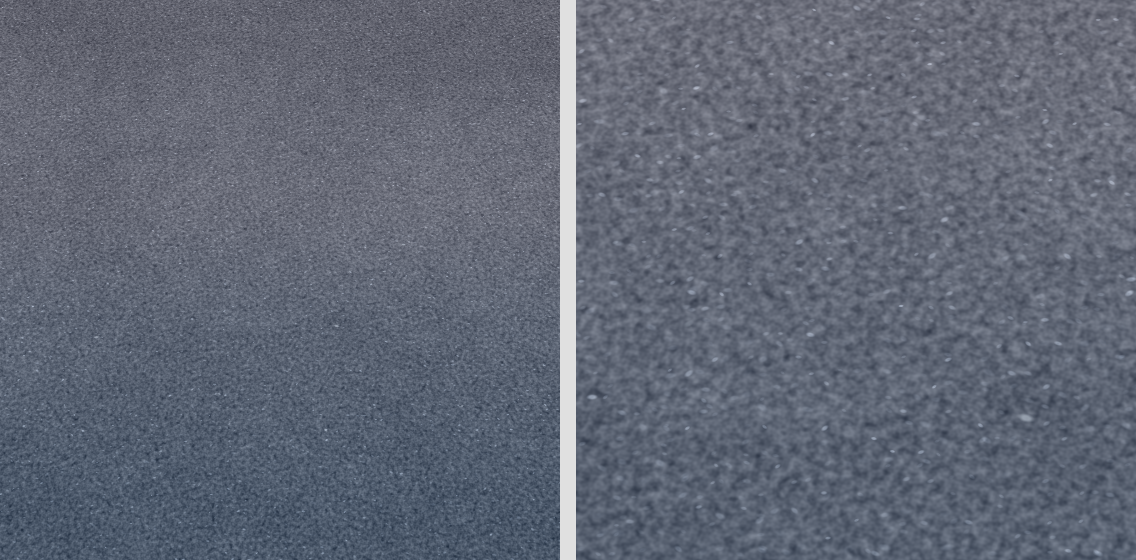
Left, the full canvas; right, a detail of the centre.
This texture is drawn by a Shadertoy shader. Its source:

```glsl
float hash(vec2 p) {
    vec3 q = fract(vec3(p.xyx) * 0.1031);
    q += dot(q, q.yzx + 33.33);
    return fract((q.x + q.y) * q.z);
}

vec2 gradientAt(vec2 cell) {
    float angle = 6.2832 * hash(cell);
    return vec2(cos(angle), sin(angle));
}

float gradientNoise(vec2 p) {
    vec2 i = floor(p), f = p - i;
    vec2 w = f * f * f * (f * (f * 6.0 - 15.0) + 10.0);
    vec2 e = vec2(1.0, 0.0);
    float low = mix(dot(gradientAt(i), f),
                    dot(gradientAt(i + e.xy), f - e.xy), w.x);
    float high = mix(dot(gradientAt(i + e.yx), f - e.yx),
                     dot(gradientAt(i + e.xx), f - e.xx), w.x);
    return mix(low, high, w.y);
}

float fbm(vec2 p, int octaves) {
    float sum = 0.0, amplitude = 1.0;
    for (int i = 0; i < octaves; i++) {
        sum += amplitude * gradientNoise(p);
        p = mat2(1.6, 1.2, -1.2, 1.6) * p + 17.3;
        amplitude *= 0.6;
    }
    return sum;
}

vec2 rotate(vec2 p, float angle) {
    float c = cos(angle), s = sin(angle);
    return mat2(c, -s, s, c) * p;
}

// One soft tilted chip per chosen cell, kept inside the cell
float chips(vec2 p, float density, float radius, float seed) {
    vec2 cell = floor(p), key = cell + seed;
    vec2 jitter = vec2(hash(key + 11.7), hash(key + 47.1));
    vec2 d = fract(p) - mix(vec2(0.3), vec2(0.7), jitter);
    d = rotate(d, 1.6 * (hash(key + 83.9) - 0.5));
    float size = radius * mix(0.6, 1.2, hash(key + 5.3));
    float shape = 1.0 - smoothstep(0.3, 1.0, length(d * vec2(0.75, 1.25)) / size);
    float strength = mix(0.3, 1.0, pow(hash(key + 29.5), 3.0));
    return shape * strength * step(hash(key), density);
}

// Road plane: grains shrink and flatten towards the top
vec2 groundPlane(vec2 uv) {
    float depth = 3.0 / (3.0 - uv.y);
    return vec2((uv.x - 0.5) * depth, 3.0 * depth) + 4.0;
}

vec3 roadColor(float y) {
    vec3 nearBlue = vec3(0.292, 0.343, 0.412);
    vec3 middleSlate = vec3(0.368, 0.398, 0.456);
    vec3 paleBand = vec3(0.408, 0.418, 0.466);
    vec3 farGray = vec3(0.380, 0.385, 0.430);
    vec3 color = mix(nearBlue, middleSlate, smoothstep(0.05, 0.50, y));
    color = mix(color, paleBand, smoothstep(0.40, 0.68, y));
    return mix(color, farGray, smoothstep(0.70, 1.0, y));
}

void mainImage(out vec4 fragColor, in vec2 fragCoord) {
    vec2 uv = fragCoord / iResolution.xy;
    vec2 ground = groundPlane(uv);

    // Broad stains and worn patches
    float stains = fbm(uv * vec2(3.0, 4.0) + 7.0, 3);
    float patches = fbm(ground * 19.0, 3);

    // Stone grain with dark pits; rotated to hide the lattice
    float coarse = gradientNoise(rotate(ground, 0.6) * 85.0);
    float fine = fbm(rotate(ground, 0.35) * 150.0 + 31.0, 2);
    float pits = smoothstep(0.12, 0.55,
                            gradientNoise(rotate(ground, 1.0) * 112.0 + 61.0));

    // Common pale stones, small glints and rare bright chips
    float stones = chips(ground * 72.0, 0.45, 0.26, 3.0);
    float glints = chips(ground * 92.0 + 0.4, 0.25, 0.26, 71.0);
    float rareChips = chips(ground * 38.0, 0.022, 0.17, 137.0);

    float light = 0.028 * stains + 0.032 * patches
                + 0.064 * coarse + 0.130 * fine - 0.068 * pits;
    vec3 color = roadColor(uv.y) + 0.006 + light * vec3(1.0, 0.99, 0.97);
    color += (0.12 * stones + 0.22 * glints) * vec3(0.95, 1.0, 1.05);
    color = mix(color, vec3(0.72, 0.76, 0.81), 0.75 * rareChips);

    fragColor = vec4(color, 1.0);
}
```
